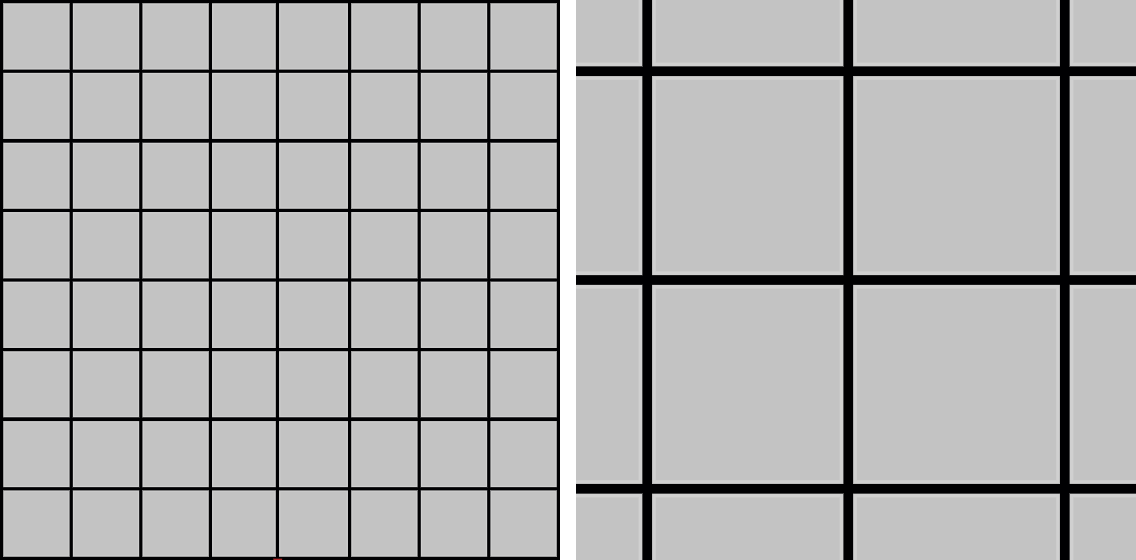
Left, the full canvas; right, a detail of the centre.
Give the GLSL for this pattern, as a WebGL 2 fragment shader.

```glsl
#version 300 es
precision highp float;
// Eight by eight grid of flat grey squares ruled with thin black lines.
// Each axis finds its nearest line; a faint light rim borders the lines,
// one vertical line sits off-centre and a small red tick marks the bottom edge.

uniform vec2 u_resolution;
out vec4 fragColor;

const float CELLS = 8.0;
const float MARGIN = 0.0029;         // edge of canvas to the first line's centre
const float HALF_WIDTH = 0.0029;     // half thickness of a line
const float EXTRA_WIDTH = 0.0005;    // added to the heavier horizontal lines
const float MIDDLE_SHIFT = -0.0046;  // offset of the middle vertical line
const float RIM_WIDTH = 0.0022;
const float RIM_STRENGTH = 0.45;

const vec3 GREY = vec3(0.765);
const vec3 RIM = vec3(0.88);
const vec3 BLACK = vec3(0.0, 0.0, 0.008);
const vec3 RED = vec3(0.70, 0.16, 0.16);
const vec2 TICK_CENTRE = vec2(0.496, 0.0);
const vec2 TICK_HALF_SIZE = vec2(0.0078, 0.0024);

// Coverage of the region where the signed distance is negative.
float coverage(float distanceToEdge, float pixel) {
  return clamp(0.5 - distanceToEdge / pixel, 0.0, 1.0);
}

float boxDistance(vec2 p, vec2 halfSize) {
  vec2 d = abs(p) - halfSize;
  return length(max(d, 0.0)) + min(max(d.x, d.y), 0.0);
}

// Signed distance to the nearest vertical (x) and horizontal (y) line.
vec2 lineDistances(vec2 p) {
  float pitch = (1.0 - 2.0 * MARGIN) / CELLS;
  vec2 index = clamp(floor((p - MARGIN) / pitch + 0.5), 0.0, CELLS);
  vec2 centre = MARGIN + index * pitch;
  centre.x += index.x == CELLS * 0.5 ? MIDDLE_SHIFT : 0.0;
  vec2 halfWidth = vec2(HALF_WIDTH);
  halfWidth.y += mod(index.y, 4.0) == 2.0 ? EXTRA_WIDTH : 0.0;
  return abs(p - centre) - halfWidth;
}

void main() {
  vec2 uv = gl_FragCoord.xy / u_resolution;
  float pixel = 1.0 / min(u_resolution.x, u_resolution.y);

  vec2 edges = lineDistances(uv);
  float nearest = min(edges.x, edges.y);

  // Grey squares with a light rim, then the black ruling.
  float rim = coverage(nearest - RIM_WIDTH, pixel) * RIM_STRENGTH;
  vec3 color = mix(GREY, RIM, rim);
  color = mix(color, BLACK, coverage(nearest, pixel));

  // Red tick on the bottom border.
  float tick = boxDistance(uv - TICK_CENTRE, TICK_HALF_SIZE);
  color = mix(color, RED, coverage(tick, pixel));

  fragColor = vec4(color, 1.0);
}
```
